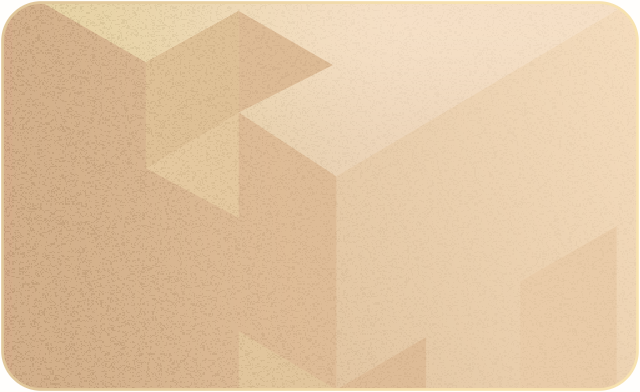
This background is drawn by a Shadertoy shader. Its source:

```glsl
// Vertices of the folded planes, in units of canvas height
const vec2 RIM = vec2(0.096, 1.000);
const vec2 VALLEY = vec2(0.372, 0.841);
const vec2 PEAK = vec2(0.609, 0.972);
const vec2 TIP = vec2(0.849, 0.834);
const vec2 NOTCH = vec2(0.609, 0.713);
const vec2 ELBOW = vec2(0.372, 0.571);
const vec2 SPIKE = vec2(0.609, 0.444);
const vec2 FOLD = vec2(0.858, 0.550);
const vec2 FAR_CORNER = vec2(1.582, 0.979);
const vec2 FLOOR_LEFT = vec2(0.609, 0.155);
const vec2 FLOOR_MID = vec2(0.858, 0.006);
const vec2 FLOOR_RIGHT = vec2(1.087, 0.140);
const vec2 DOOR_LEFT = vec2(1.327, 0.282);
const vec2 DOOR_RIGHT = vec2(1.573, 0.423);

// Palette
const vec3 PAPER = vec3(1.0, 0.995, 0.99);
const vec3 WALL_DARK = vec3(0.825, 0.687, 0.540);
const vec3 WALL_WARM = vec3(0.872, 0.738, 0.592);
const vec3 SIDE_TAN = vec3(0.885, 0.772, 0.632);
const vec3 SIDE_CREAM = vec3(0.960, 0.865, 0.745);
const vec3 TOP_GOLD = vec3(0.905, 0.825, 0.645);
const vec3 TOP_CREAM = vec3(0.960, 0.875, 0.775);
const vec3 PANEL_TAN = vec3(0.870, 0.752, 0.588);
const vec3 PANEL_GOLD = vec3(0.895, 0.785, 0.622);
const vec3 DOOR_TAN = vec3(0.912, 0.797, 0.657);
const vec3 BORDER_TAN = vec3(0.880, 0.780, 0.605);
const vec3 BORDER_GOLD = vec3(0.970, 0.885, 0.685);

// Card and grain
const float CARD_INSET = 0.003;
const float CARD_RADIUS = 0.102;
const float BORDER_WIDTH = 0.007;
const float GRAIN_ROWS = 314.0;
const float GRAIN_DENSITY = 0.17;
const float GRAIN_DARK = 0.070;
const float GRAIN_LIGHT = 0.025;

float hash(vec2 cell) {
    vec3 q = fract(cell.xyx * 0.1031);
    q += dot(q, q.yzx + 33.33);
    return fract((q.x + q.y) * q.z);
}

// Signed distance, positive to the left of the line from a to b
float leftOf(vec2 p, vec2 a, vec2 b) {
    return dot(p - a, normalize(vec2(a.y - b.y, b.x - a.x)));
}

// Counter-clockwise triangle, positive inside
float triangle(vec2 p, vec2 a, vec2 b, vec2 c) {
    return min(leftOf(p, a, b), min(leftOf(p, b, c), leftOf(p, c, a)));
}

float roundedBox(vec2 p, vec2 halfSize, float radius) {
    vec2 q = abs(p) - halfSize + radius;
    return length(max(q, 0.0)) + min(max(q.x, q.y), 0.0) - radius;
}

float cover(float d) {
    return clamp(d * iResolution.y + 0.5, 0.0, 1.0);
}

void mainImage(out vec4 fragColor, in vec2 fragCoord) {
    vec2 p = fragCoord / iResolution.y;
    float aspect = iResolution.x / iResolution.y;
    float across = p.x / aspect;

    // Left wall, right wall and the upper plane
    vec3 wall = mix(WALL_DARK, WALL_WARM, smoothstep(0.05, 0.9, p.x + 0.15 * p.y));
    wall += vec3(0.008, -0.010, 0.002) * (1.0 - cover(p.x - 0.032));
    float sideLight = 0.6 * (p.x - FOLD.x) / (aspect - FOLD.x) + 0.4 * p.y;
    vec3 side = mix(SIDE_TAN, SIDE_CREAM, clamp(sideLight, 0.0, 1.0));
    vec3 top = mix(TOP_GOLD, TOP_CREAM, smoothstep(0.05, 0.65, across));
    top -= vec3(0.035, 0.045, 0.055) * smoothstep(0.95, 0.55, p.y);

    vec3 color = mix(wall, side, cover(p.x - FOLD.x));
    float valley = min(leftOf(p, RIM, VALLEY), leftOf(p, VALLEY, PEAK));
    float plateau = min(leftOf(p, NOTCH, FOLD), leftOf(p, FOLD, FAR_CORNER));
    plateau = min(plateau, p.x - NOTCH.x);
    color = mix(color, top, cover(max(valley, plateau)));

    // Folded panels
    float flap = triangle(p, PEAK, NOTCH, TIP);
    float panel = min(leftOf(p, ELBOW, NOTCH), leftOf(p, PEAK, VALLEY));
    panel = min(panel, min(p.x - VALLEY.x, PEAK.x - p.x));
    float spike = triangle(p, ELBOW, SPIKE, NOTCH);
    color = mix(color, WALL_WARM - 0.006, cover(flap));
    color = mix(color, PANEL_TAN, cover(panel));
    color = mix(color, PANEL_GOLD, cover(spike));

    // Lower facets and the doorway
    float floorLeft = min(leftOf(p, FLOOR_MID, FLOOR_LEFT), p.x - FLOOR_LEFT.x);
    float floorRight = min(leftOf(p, FLOOR_RIGHT, FLOOR_MID), FLOOR_RIGHT.x - p.x);
    float door = min(leftOf(p, DOOR_RIGHT, DOOR_LEFT),
                     min(p.x - DOOR_LEFT.x, DOOR_RIGHT.x - p.x));
    color = mix(color, PANEL_GOLD - 0.012, cover(floorLeft));
    color = mix(color, WALL_WARM, cover(floorRight));
    color = mix(color, DOOR_TAN, cover(door));

    // Short dashes and single specks of grain, fading to the upper right
    vec2 cell = floor(p * GRAIN_ROWS);
    float dash = step(hash(floor(cell * vec2(0.5, 1.0)) + 71.0), GRAIN_DENSITY * 0.5);
    float speck = step(hash(cell), GRAIN_DENSITY);
    float strength = mix(GRAIN_DARK, GRAIN_LIGHT, smoothstep(0.1, 0.85, across + 0.2 * p.y));
    color -= strength * max(dash, speck) * (0.5 + 0.5 * hash(cell + 19.0));

    // Card border and rounded silhouette
    vec2 center = 0.5 * vec2(aspect, 1.0);
    float card = -roundedBox(p - center, center - CARD_INSET, CARD_RADIUS);
    vec3 border = mix(BORDER_TAN, BORDER_GOLD, smoothstep(0.0, 0.8, across));
    color = mix(border, color, cover(card - BORDER_WIDTH));
    fragColor = vec4(mix(PAPER, color, cover(card)), 1.0);
}
```
